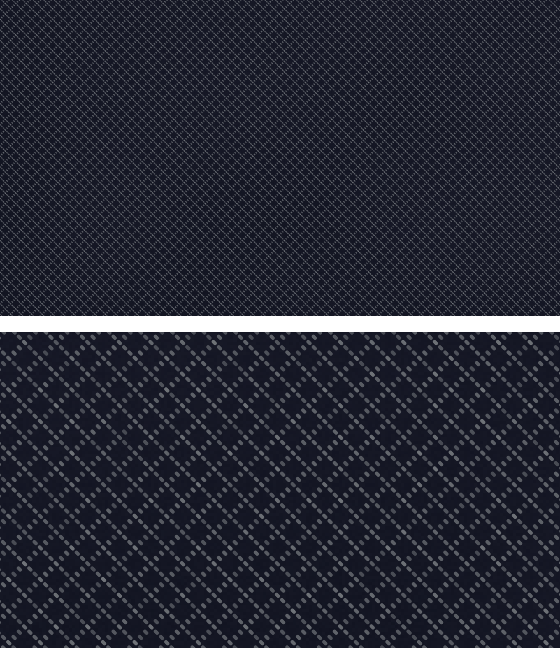
Top, the full canvas; bottom, a detail of the centre.
A Shadertoy shader for this pattern:

```glsl
// Dark woven cloth: a diagonal lattice of short pale stitches on navy.
// The plane is turned 45 degrees, split into a 3x3 stitch grid per diamond,
// and only the stitches on the diamond's two edge rows are drawn.

const float ROWS = 30.0;              // diamonds down the canvas
const float STITCHES = 3.0;           // stitches along a diamond edge
const float STITCH_RADIUS = 0.24;     // in stitch cells
const float STITCH_HALF_LENGTH = 0.16;
const float CROSSING_GAIN = 1.22;     // brightness where two edges meet
const float WEAR = 0.40;              // brightness spread between stitches
const float GRAIN = 0.012;
const vec3 CLOTH_DARK = vec3(0.068, 0.078, 0.126);
const vec3 CLOTH_LIGHT = vec3(0.092, 0.098, 0.154);
const vec3 THREAD = vec3(0.325, 0.338, 0.368);

float hash(vec2 p) {
    return fract(sin(dot(p, vec2(127.1, 311.7))) * 43758.5453);
}

float valueNoise(vec2 p) {
    vec2 cell = floor(p);
    vec2 f = fract(p);
    f = f * f * (3.0 - 2.0 * f);
    float low = mix(hash(cell), hash(cell + vec2(1.0, 0.0)), f.x);
    float high = mix(hash(cell + vec2(0.0, 1.0)), hash(cell + 1.0), f.x);
    return mix(low, high, f.y);
}

// Signed distance to a capsule lying along y.
float capsule(vec2 p, float halfLength, float radius) {
    p.y -= clamp(p.y, -halfLength, halfLength);
    return length(p) - radius;
}

// Brightness of the stitch covering this point; zero between stitches.
float stitches(vec2 uv) {
    vec2 diamond = uv * ROWS;
    vec2 diagonal = vec2(diamond.x + diamond.y, diamond.y - diamond.x);
    vec2 grid = diagonal * STITCHES;
    vec2 cell = floor(grid);

    // Stitches sit on the first row or column of each diamond.
    vec2 onEdge = 1.0 - step(0.5, mod(cell, STITCHES));
    float present = max(onEdge.x, onEdge.y);
    float crossing = onEdge.x * onEdge.y;

    // One canvas pixel measured in stitch cells.
    float pixel = ROWS * STITCHES * sqrt(2.0) / iResolution.y;
    float d = capsule(fract(grid) - 0.5, STITCH_HALF_LENGTH, STITCH_RADIUS);
    float cover = smoothstep(0.5 * pixel, -0.5 * pixel, d);

    float worn = 1.0 + WEAR * (hash(cell) - 0.5);
    return present * cover * worn * mix(1.0, CROSSING_GAIN, crossing);
}

void mainImage(out vec4 fragColor, in vec2 fragCoord) {
    vec2 uv = fragCoord / iResolution.y;

    // Cloth with broad, faint patches of tint.
    float patches = valueNoise(uv * 3.0 + 4.0);
    vec3 color = mix(CLOTH_DARK, CLOTH_LIGHT, 0.2 + 0.6 * patches);

    // Pale thread over the cloth.
    color = mix(color, THREAD, stitches(uv));

    // Fine fibre grain, tied to the canvas height.
    color += GRAIN * (hash(floor(uv * 288.0)) - 0.5);
    fragColor = vec4(clamp(color, 0.0, 1.0), 1.0);
}
```
